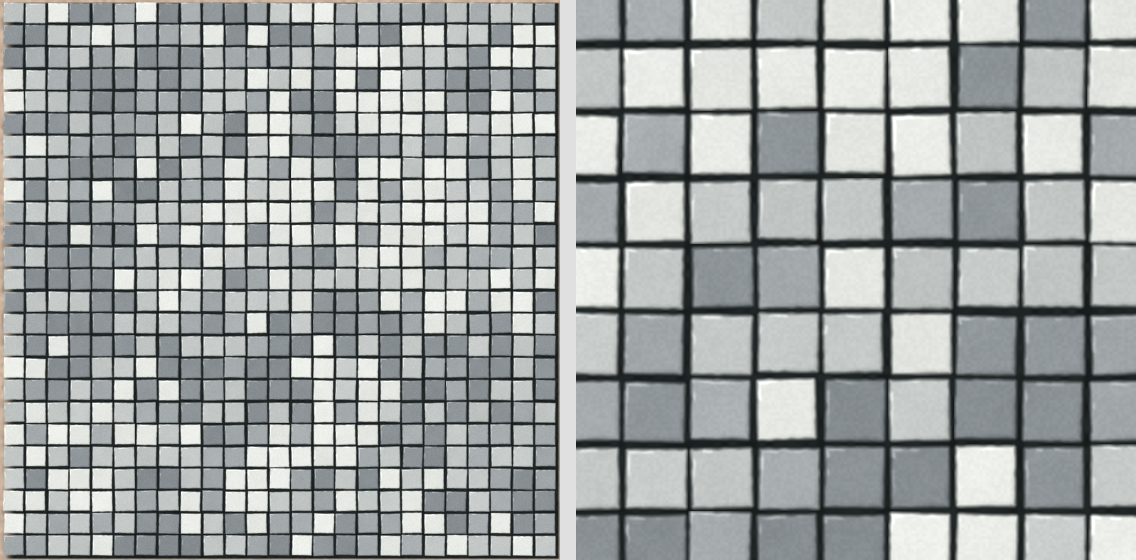
Left: the whole. Right: its middle third, enlarged.
Write a WebGL 2 fragment shader that draws this texture.

```glsl
#version 300 es
precision highp float;

#define TILES 25.0
#define FIELD_MIN vec2(0.0045, 0.0060)
#define FIELD_SIZE vec2(0.9890, 0.9910)
#define HALF_TILE 0.446
#define CORNER 0.030
#define SHIFT 0.050
#define TILT 0.060
#define EDGE_WEAR 0.020
#define EDGE_SOFT 0.045
#define GRAIN 0.035
#define CLUSTER 0.55

uniform vec2 u_resolution;
out vec4 outColor;

const vec3 GROUT = vec3(0.11, 0.13, 0.13);
const vec3 BACKING = vec3(0.80, 0.71, 0.63);
const vec3 SLATE = vec3(0.545, 0.57, 0.585);
const vec3 GREY = vec3(0.65, 0.672, 0.68);
const vec3 SILVER = vec3(0.765, 0.785, 0.78);
const vec3 CHALK = vec3(0.91, 0.92, 0.90);

float hash(vec2 p) {
  vec3 q = fract(p.xyx * 0.1031);
  q += dot(q, q.yzx + 33.33);
  return fract((q.x + q.y) * q.z);
}

float noise(vec2 p) {
  vec2 i = floor(p), f = fract(p);
  f = f * f * (3.0 - 2.0 * f);
  float low = mix(hash(i), hash(i + vec2(1, 0)), f.x);
  float high = mix(hash(i + vec2(0, 1)), hash(i + vec2(1, 1)), f.x);
  return mix(low, high, f.y);
}

float roundedBox(vec2 p, vec2 halfSize, float radius) {
  vec2 d = abs(p) - halfSize + radius;
  return length(max(d, 0.0)) + min(max(d.x, d.y), 0.0) - radius;
}

// Random glaze; neighbours lean toward the same shade
vec3 glaze(vec2 id) {
  float lean = noise(id * 0.27 + 11.0) - 0.5 + 0.012 * (id.x - 0.5 * TILES);
  float pick = hash(id + 17.0) + CLUSTER * lean;
  vec3 shade = pick < 0.23 ? SLATE : pick < 0.44 ? GREY : pick < 0.72 ? SILVER : CHALK;
  return shade + 0.05 * (hash(id + 61.0) - 0.5);
}

// Dark joints, with bare backing along the left and outer edges
vec3 ground(vec2 grid) {
  float covered = smoothstep(0.0, 0.75, grid.x + 0.2 * noise(grid * 3.0));
  covered *= smoothstep(0.0, 0.12, TILES - grid.y);
  covered *= 1.0 - smoothstep(0.04, 0.18, grid.x - TILES);
  covered *= smoothstep(-0.16, -0.03, grid.y);
  vec3 backing = BACKING * (0.92 + 0.14 * noise(grid * 5.0));
  vec3 joint = GROUT * (0.75 + 0.5 * noise(grid * 9.0));
  return mix(backing, joint, covered);
}

void main() {
  vec2 uv = gl_FragCoord.xy / u_resolution;
  vec2 grid = (uv - FIELD_MIN) / FIELD_SIZE * TILES;
  float pixel = TILES / min(u_resolution.x, u_resolution.y);
  float soft = max(EDGE_SOFT, 0.6 * pixel);

  // Each hand-set tile is shifted, tilted and sized a little differently
  vec2 id = clamp(floor(grid), 0.0, TILES - 1.0);
  vec2 p = grid - id - 0.5;
  p -= SHIFT * (vec2(hash(id + 3.0), hash(id + 29.0)) - 0.5);
  float tilt = TILT * (hash(id + 41.0) - 0.5);
  p += tilt * vec2(-p.y, p.x);
  vec2 halfSize = HALF_TILE + 0.022 * (vec2(hash(id + 7.0), hash(id + 53.0)) - 0.5);

  // Uneven rim
  float dist = roundedBox(p, halfSize, CORNER);
  dist += EDGE_WEAR * (noise(grid * 9.0) - 0.5);
  float tile = 1.0 - smoothstep(-soft, soft, dist);

  // Fine grain and a faint cloud over the face
  vec3 face = glaze(id);
  face += GRAIN * (noise(grid * 22.0) - 0.5);
  face += 0.02 * (noise(grid * 2.3 + 80.0) - 0.5);

  // Worn pale rim at upper left, soft shade at lower right
  float rim = smoothstep(-0.09, -0.03, dist);
  float facing = dot(normalize(p + 0.0001), normalize(vec2(-1.0, 1.0)));
  float wear = smoothstep(0.35, 0.75, noise(grid * 7.0 + 31.0));
  face += rim * wear * 0.16 * max(facing, 0.0);
  face -= rim * 0.06 * max(-facing, 0.0);

  outColor = vec4(clamp(mix(ground(grid), face, tile), 0.0, 1.0), 1.0);
}
```
